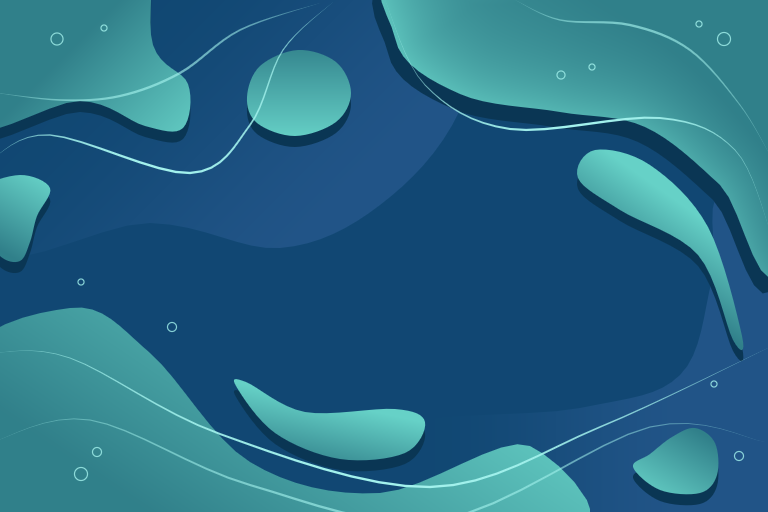
Give the GLSL for this background, as a WebGL 1 fragment shader.

```glsl
precision highp float;
uniform vec2 u_resolution;
// Liquid teal blobs and waves with soft gradients over a deep blue field.
// Each outline is a closed Catmull-Rom spline turned into a signed distance;
// tapered open splines and small rings are laid on top. Canvas is 7.68 x 5.12, y down.

const vec3 SHADOW = vec3(0.04, 0.21, 0.33);

vec2 spline(vec2 a, vec2 b, vec2 c, vec2 d, float t) {
  return b + 0.5 * t * (c - a + t * (2.0 * a - 5.0 * b + 4.0 * c - d + t * (3.0 * (b - c) + d - a)));
}

// Signed distance to a closed spline, or distance to its middle spans when open
float curve(vec2 p, bool open, vec2 a, vec2 b, vec2 c, vec2 d, vec2 e, vec2 f, vec2 g, vec2 h) {
  vec2 lo = min(min(min(a, b), min(c, d)), min(min(e, f), min(g, h))) - 0.4;
  vec2 hi = max(max(max(a, b), max(c, d)), max(max(e, f), max(g, h))) + 0.4;
  if (any(lessThan(p, lo)) || any(greaterThan(p, hi))) return 1.0;
  float best = 100.0, side = 1.0;
  vec2 first = a, second = b, third = c;
  for (int i = 0; i < 8; i++) {
    if (open && i > 4) break;
    vec2 from = b;
    for (int j = 1; j <= 8; j++) {
      vec2 to = spline(a, b, c, d, float(j) / 8.0);
      vec2 v = to - from, w = p - from;
      vec2 r = w - v * clamp(dot(w, v) / max(dot(v, v), 1e-6), 0.0, 1.0);
      best = min(best, dot(r, r));
      if ((from.y > p.y) != (to.y > p.y) && w.x < w.y * v.x / v.y) side = -side;
      from = to;
    }
    // Rotate the control points to reach the next span
    vec2 head = a;
    a = b; b = c; c = d; d = e; e = f; f = g; g = h; h = head;
  }
  return sqrt(best) * (open ? 1.0 : side);
}

float blob(vec2 p, vec2 a, vec2 b, vec2 c, vec2 d, vec2 e, vec2 f, vec2 g, vec2 h) {
  return curve(p, false, a, b, c, d, e, f, g, h);
}

// Outlines
float cornerWave(vec2 p) {
  return blob(p, vec2(1.4, -0.6), vec2(1.53, 0.45), vec2(1.88, 0.84), vec2(1.83, 1.28),
    vec2(1.45, 1.26), vec2(0.8, 1.01), vec2(-0.4, 1.2), vec2(0.3, -1.2));
}
float pebble(vec2 p) {
  return blob(p, vec2(2.47, 0.97), vec2(2.6, 0.66), vec2(2.98, 0.5), vec2(3.36, 0.62),
    vec2(3.51, 0.93), vec2(3.36, 1.22), vec2(2.95, 1.36), vec2(2.57, 1.23));
}
float bean(vec2 p) {
  return blob(p, vec2(-0.2, 1.9), vec2(0.2, 1.75), vec2(0.5, 1.88), vec2(0.37, 2.16),
    vec2(0.3, 2.42), vec2(0.2, 2.61), vec2(0, 2.56), vec2(-0.2, 2.25));
}
float canopy(vec2 p) {
  return blob(p, vec2(4.3, -0.7), vec2(3.95, 0.38), vec2(4.6, 0.94), vec2(5.6, 1.12),
    vec2(6.45, 1.27), vec2(7.2, 1.85), vec2(7.9, 2.6), vec2(9, -2));
}
float tear(vec2 p) {
  return blob(p, vec2(5.78, 1.78), vec2(5.95, 1.5), vec2(6.5, 1.65), vec2(7.08, 2.27),
    vec2(7.42, 3.36), vec2(7.33, 3.4), vec2(6.98, 2.55), vec2(6.2, 2.1));
}
float drop(vec2 p) {
  return blob(p, vec2(2.36, 3.86), vec2(2.46, 3.82), vec2(3.05, 4.12), vec2(3.95, 4.09),
    vec2(4.25, 4.22), vec2(4.05, 4.53), vec2(3.4, 4.59), vec2(2.75, 4.33));
}
float stone(vec2 p) {
  return blob(p, vec2(6.33, 4.67), vec2(6.5, 4.54), vec2(6.72, 4.37), vec2(6.95, 4.28),
    vec2(7.15, 4.43), vec2(7.17, 4.75), vec2(7, 4.93), vec2(6.6, 4.9));
}

vec3 teal(float t) {
  return mix(vec3(0.19, 0.5, 0.54), vec3(0.4, 0.82, 0.78), clamp(t, 0.0, 1.0));
}

float cover(float d) { return clamp(0.5 - d * u_resolution.y / 5.12, 0.0, 1.0); }

// Coverage of an open line that thins out towards both ends
float stroke(vec2 p, vec2 a, vec2 b, vec2 c, vec2 d, vec2 e, vec2 f) {
  float u = clamp((2.0 * p.x - a.x - f.x) / (f.x - a.x), -1.0, 1.0);
  float taper = 1.0 - u * u;
  return cover(curve(p, true, a, a, b, c, d, e, f, f) - 0.012 * taper) * sqrt(taper);
}

// Two rings, each given as centre and radius
float rings(vec2 p, vec3 a, vec3 b) {
  return min(abs(length(p - a.xy) - a.z), abs(length(p - b.xy) - b.z));
}

void main() {
  vec2 p = vec2(0, 5.12) + vec2(7.68, -5.12) * gl_FragCoord.xy / u_resolution;

  // Blue field with two paler sweeps
  vec3 col = vec3(0.065, 0.28, 0.45), pale = vec3(0.13, 0.33, 0.53);
  float sweep = blob(p, vec2(-0.5, 2.4), vec2(1.5, 2.23), vec2(2.8, 2.48), vec2(3.8, 2.05),
    vec2(4.6, 1.1), vec2(5, -0.5), vec2(2.5, -1.5), vec2(-1, -1));
  col = mix(col, pale, cover(sweep) * smoothstep(1.5, 5.7, p.x + p.y));
  sweep = blob(p, vec2(7.3, 1.9), vec2(7.12, 2.8), vec2(6.8, 3.75), vec2(5.8, 4.08),
    vec2(3.6, 4.4), vec2(4, 6), vec2(8, 6.5), vec2(9, 3));
  col = mix(col, pale, cover(sweep) * smoothstep(4.2, 7.0, p.x));

  // Shadows cast downwards
  vec2 q = p - vec2(0, 0.11);
  float shade = min(min(cornerWave(q), pebble(q)), min(bean(q), tear(q)));
  shade = min(min(shade, canopy(p - vec2(-0.07, 0.15))), min(drop(q), stone(q)));
  col = mix(col, SHADOW, cover(shade));

  // Teal bodies
  float d = canopy(p);
  col = mix(col, teal(0.7 * exp(d * 1.7) + 0.1 * (5.0 - p.x)), cover(d));
  col = mix(col, teal(0.45 * (p.x + p.y - 1.2)), cover(cornerWave(p)));
  col = mix(col, teal(p.y - 0.4), cover(pebble(p)));
  col = mix(col, teal(2.5 - p.y + 0.6 * p.x), cover(bean(p)));
  col = mix(col, teal(2.4 - p.y + 0.7 * (p.x - 5.9)), cover(tear(p)));
  float swell = blob(p, vec2(-0.5, 3.8), vec2(0.7, 3.08), vec2(1.5, 3.53), vec2(2.5, 4.62),
    vec2(3.8, 4.93), vec2(5.3, 4.46), vec2(5.5, 5.7), vec2(-0.5, 6.5));
  col = mix(col, teal(0.17 * p.x + 0.25 * (4.1 - p.y)), cover(swell));
  col = mix(col, teal(0.75 + 0.3 * (p.x - 3.3) - 1.4 * (p.y - 4.2)), cover(drop(p)));
  col = mix(col, teal(0.4 + p.y - 4.6 - 0.6 * (p.x - 6.8)), cover(stone(p)));

  // Flowing lines
  float ink = stroke(p, vec2(-0.1, 1.6), vec2(0.5, 1.35), vec2(1.9, 1.73), vec2(2.5, 1.25), vec2(2.83, 0.5), vec2(3.33, 0.02));
  ink = max(ink, stroke(p, vec2(3.85, 0), vec2(4.25, 0.85), vec2(5.1, 1.29), vec2(6.6, 1.18), vec2(7.35, 1.5), vec2(7.7, 2.3)));
  ink = max(ink, stroke(p, vec2(-0.1, 3.53), vec2(0.7, 3.58), vec2(2.2, 4.34), vec2(4.3, 4.87), vec2(6, 4.27), vec2(7.7, 3.47)));
  float faint = stroke(p, vec2(-0.1, 0.92), vec2(0.6, 1), vec2(1.2, 0.96), vec2(1.8, 0.73), vec2(2.4, 0.3), vec2(3.2, 0.03));
  faint = max(faint, stroke(p, vec2(5.15, 0), vec2(5.6, 0.2), vec2(6.3, 0.25), vec2(6.9, 0.5), vec2(7.4, 1.05), vec2(7.7, 1.55)));
  faint = max(faint, stroke(p, vec2(-0.1, 4.43), vec2(0.9, 4.2), vec2(2.5, 4.85), vec2(4.4, 5.2), vec2(6.5, 4.27), vec2(7.65, 4.42)));

  // Bubbles
  float ring = rings(p, vec3(0.57, 0.39, 0.06), vec3(1.04, 0.28, 0.03));
  ring = min(ring, rings(p, vec3(5.61, 0.75, 0.04), vec3(5.92, 0.67, 0.03)));
  ring = min(ring, rings(p, vec3(7.24, 0.39, 0.065), vec3(6.99, 0.24, 0.03)));
  ring = min(ring, rings(p, vec3(1.72, 3.27, 0.045), vec3(0.81, 2.82, 0.03)));
  ring = min(ring, rings(p, vec3(0.81, 4.74, 0.065), vec3(0.97, 4.52, 0.045)));
  ring = min(ring, rings(p, vec3(7.39, 4.56, 0.045), vec3(7.14, 3.84, 0.03)));
  ink = max(ink, max(0.65 * faint, 0.8 * cover(ring - 0.006)));
  gl_FragColor = vec4(mix(col, vec3(0.64, 0.95, 0.93), ink), 1);
}
```
